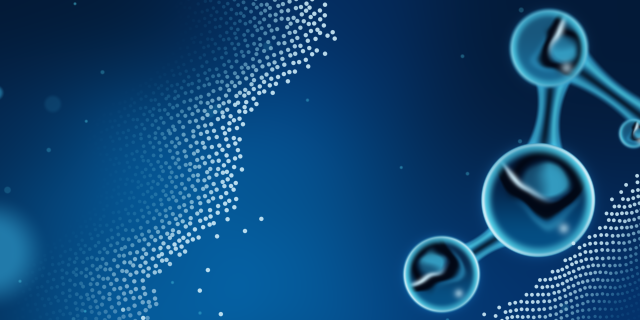
This background is drawn by a WebGL 1 fragment shader. Its source:

```glsl
precision highp float;
// Deep blue backdrop with glossy molecule spheres and two drifting bands of dots.
uniform vec2 u_resolution;

#define NAVY vec3(0.015, 0.12, 0.26)
#define BLUE vec3(0.02, 0.38, 0.64)
#define TEAL vec3(0.15, 0.51, 0.68)
#define CYAN vec3(0.29, 0.78, 0.88)
#define PALE vec3(0.80, 0.92, 0.97)
#define INK vec3(0.005, 0.03, 0.085)
#define DOT_RADIUS 0.0068
#define SPECKS 26

vec2 hash2(vec2 p) {
  return fract(sin(vec2(dot(p, vec2(127.1, 311.7)), dot(p, vec2(269.5, 183.3)))) * 43758.5);
}

float gradDot(vec2 cell, vec2 f, vec2 corner) {
  return dot(hash2(cell + corner) * 2.0 - 1.0, f - corner);
}

float noise(vec2 p) {
  vec2 i = floor(p), f = fract(p), u = f * f * (3.0 - 2.0 * f);
  return mix(mix(gradDot(i, f, vec2(0, 0)), gradDot(i, f, vec2(1, 0)), u.x),
             mix(gradDot(i, f, vec2(0, 1)), gradDot(i, f, vec2(1, 1)), u.x), u.y);
}

mat2 rotation(float a) {
  return mat2(cos(a), sin(a), -sin(a), cos(a));
}

float disc(float d, float r, float soft) {
  return 1.0 - smoothstep(r - soft, r + soft, d);
}

float bump(float x, float width) {
  return exp(-x * x / (width * width));
}

// Depth inside each band, measured from its bright outer edge
float leftDepth(vec2 c) {
  return 0.52 + 0.54 * c.y + 0.06 * cos(13.0 * (c.y - 0.375)) - c.x;
}

float rightDepth(vec2 c) {
  float x = c.x - 1.536;
  return 0.045 + 0.6 * x + 0.8 * x * abs(x) - c.y;
}

// Rippled grid of round dots; side is 0 for the left band, 1 for the right
vec3 addDots(vec3 col, vec2 p, float angle, vec2 cell, float side, float px) {
  mat2 turn = rotation(angle);
  vec2 base = floor(turn * p / cell);
  for (int j = -1; j <= 1; j++)
    for (int i = -1; i <= 1; i++) {
      vec2 id = base + vec2(i, j), h = hash2(id + side * 91.0);
      vec2 ripple = vec2(0.35 * sin(id.y * 0.55 + id.x * 0.2), 0.4 * sin(id.x * 0.45 - id.y * 0.2));
      vec2 c = ((id + 0.5 + ripple + (h - 0.5) * mix(0.5, 0.15, side)) * cell) * turn;
      float depth = side < 0.5 ? leftDepth(c) : rightDepth(c);
      float fade = 1.0 - smoothstep(0.06, mix(0.52, 0.55, side), depth);
      float shown = step(0.06 * h.x, depth) * step(h.y, 0.6 + depth * 7.0);
      float stray = step(0.95, h.x) * step(-0.17, depth) * step(c.y, 0.4) * (1.0 - side);
      float low = mix(smoothstep(-0.25, 0.3, c.y), 1.0, side);
      float r = DOT_RADIUS * mix(0.72, 1.0, fade) * mix(1.0, 0.86, side);
      float a = disc(length(p - c), r, px * 0.7) * max(shown * low, stray) * fade;
      col = mix(col, mix(TEAL, PALE, fade * fade), a * 0.9);
    }
  return col;
}

// Flared glass rod with bright sides and a dark core
vec3 addBond(vec3 col, vec2 p, vec2 a, vec2 b, float width, float soft) {
  vec2 ab = b - a;
  float t = clamp(dot(p - a, ab) / dot(ab, ab), 0.0, 1.0);
  float w = width * (0.6 + 2.0 * (t - 0.5) * (t - 0.5));
  float side = dot(p - a, vec2(-ab.y, ab.x)) / length(ab);
  float d = length(p - a - ab * t), s = side / w;
  vec3 glass = mix(BLUE * 0.5, TEAL, 0.5 + 0.5 * smoothstep(0.0, 0.9, abs(s)));
  glass = mix(glass, INK, 0.7 * bump(s + 0.1, 0.25));
  glass = mix(glass, CYAN, 0.8 * bump(s - 0.55, 0.24) + 0.45 * bump(s + 0.7, 0.2));
  return mix(col, glass, disc(d, w, soft) * 0.92);
}

// Glass ball: liquid ribbons inside, luminous rim, small highlights
vec3 addSphere(vec3 col, vec2 p, vec2 centre, float r, float angle, float soft, float tealness) {
  vec2 q = (p - centre) / r;
  float d = length(q), s = soft / r;
  vec2 w = rotation(angle) * q;
  w += 0.16 * vec2(noise(w * 2.1 + angle), noise(w * 2.1 + 7.3));
  float curve = w.y - 0.95 * (w.x - 0.15) * (w.x - 0.15) + 0.1 + 0.09 * sin(w.x * 6.0);
  float arch = length(w - vec2(0.12, 0.28)) - 0.52;
  vec3 glass = mix(BLUE * 0.8, NAVY, smoothstep(-0.7, 0.5, q.y));
  glass = mix(glass, TEAL * 0.9, tealness);
  float pool = disc(length((w - vec2(0.15, 0.35)) * vec2(1.0, 1.2)), 0.36, 0.07 + s);
  glass = mix(glass, mix(TEAL, CYAN, 0.35), pool * (0.4 + 0.6 * smoothstep(-0.1, 0.2, w.x)));
  glass = mix(glass, INK, bump(arch, 0.15) * smoothstep(-0.1, 0.3, w.y));
  glass = mix(glass, INK, disc(abs(curve), 0.13, 0.04 + s));
  glass = mix(glass, PALE, 0.9 * bump(curve - 0.17, 0.06 + s * 0.5) * bump(w.x + 0.35, 0.4));
  glass = mix(glass, TEAL, 0.8 * bump(curve + 0.25, 0.09 + s * 0.5) * bump(w.x - 0.25, 0.4));
  float light = 0.6 + 0.4 * sin(atan(q.y, q.x) * 2.0 + 0.8);
  glass = mix(glass, TEAL, smoothstep(0.74, 0.98, d) * 0.8);
  glass = mix(glass, CYAN, bump(d - 0.93, 0.085 + s * 0.5) * (0.4 + 0.6 * light) * mix(1.0, 0.75, tealness));
  glass = mix(glass, PALE, (0.3 + 0.7 * light) * bump(d - 0.965, 0.028 + s * 0.3) * (1.0 - tealness));
  glass = mix(glass, PALE, 0.6 * bump(length(q - vec2(0.45, -0.5)), 0.08 + s));
  col += TEAL * 0.16 * exp(-max(d - 1.0, 0.0) * 14.0);
  return mix(col, glass, disc(d, 1.0, s));
}

void main() {
  float px = 1.0 / u_resolution.y;
  vec2 p = gl_FragCoord.xy * px;

  // Backdrop: dark top and right, broad blue glow at the lower left
  vec2 g = (p - vec2(0.62, 0.13)) / vec2(0.67, 0.62);
  float glow = exp(-pow(dot(g, g), 1.25));
  vec3 col = mix(NAVY, BLUE, glow * (0.98 + 0.25 * noise(p * 2.5)));
  col += vec3(0.0, 0.075, 0.16) * smoothstep(0.5, 1.2, p.x) * (1.0 - smoothstep(0.0, 0.7, p.y)) * (1.0 - glow);
  col += vec3(0.0, 0.045, 0.10) * bump(p.x - 0.98, 0.42) * smoothstep(0.3, 0.8, p.y);
  col *= 1.0 - 0.2 * smoothstep(0.6, 1.0, p.y) * (1.0 - smoothstep(0.3, 0.9, p.x));
  col *= 1.0 - 0.15 * smoothstep(1.2, 1.6, p.x) * smoothstep(0.4, 0.9, p.y);
  col = mix(col, TEAL * 1.1, 0.75 * disc(length(p - vec2(-0.03, 0.21)), 0.13, 0.06));
  col = mix(col, TEAL, 0.2 * disc(length(p - vec2(0.165, 0.675)), 0.025, 0.008));
  col = mix(col, TEAL, 0.7 * disc(length(p - vec2(-0.012, 0.71)), 0.02, 0.008));

  // Floating specks
  for (int i = 0; i < SPECKS; i++) {
    vec2 h = hash2(vec2(float(i), 4.7)), k = hash2(vec2(float(i), 9.2));
    float r = mix(0.004, 0.016, k.x * k.x * k.x);
    col = mix(col, CYAN, mix(0.6, 0.1, k.x) * disc(length(p - h * vec2(2.0, 1.0)), r, 0.003));
  }

  col = addDots(col, p, -0.5, vec2(0.0215), 0.0, px);

  // Molecule, back to front
  col = addBond(col, p, vec2(1.79, 0.80), vec2(2.06, 0.60), 0.056, 0.01);
  col = addSphere(col, p, vec2(1.98, 0.583), 0.045, 1.2, 0.008, 0.6);
  col = addBond(col, p, vec2(1.73, 0.77), vec2(1.70, 0.52), 0.058, 0.007);
  col = addSphere(col, p, vec2(1.716, 0.849), 0.122, 1.3, 0.009, 0.65);
  col = addBond(col, p, vec2(1.41, 0.17), vec2(1.60, 0.29), 0.052, 0.005);
  col = addSphere(col, p, vec2(1.38, 0.143), 0.12, -1.1, 0.005, 0.1);
  col = addSphere(col, p, vec2(1.682, 0.375), 0.178, 0.0, max(px, 0.003), 0.0);

  col = addDots(col, p, -0.2, vec2(0.0165, 0.022), 1.0, px);
  gl_FragColor = vec4(col, 1.0);
}
```
